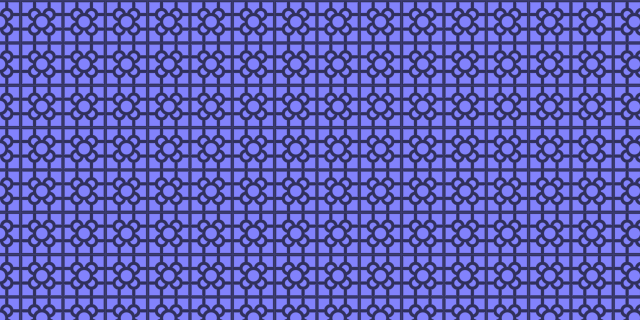
Write a WebGL 1 fragment shader that draws this pattern.

```glsl
precision highp float;

uniform vec2 u_resolution;

const float TILES_HIGH = 7.56;
const vec2 FLOWER_ORIGIN = vec2(-0.012, 0.045);
const vec3 FACE_COLOR = vec3(0.51, 0.51, 0.99);
const vec3 GROOVE_COLOR = vec3(0.19, 0.19, 0.36);
const vec3 SEAM_COLOR = vec3(0.24, 0.24, 0.46);

// Coverage of the region where the signed distance is negative.
float fill(float dist, float blur) {
  return 1.0 - smoothstep(-blur, blur, dist);
}

float ring(vec2 p, float radius, float halfWidth) {
  return abs(length(p) - radius) - halfWidth;
}

// Distance to the two straight grooves leaving a petal outward.
float stems(vec2 p, float petalOffset, float petalRadius, float halfWidth) {
  vec2 across = abs(p - petalOffset) - halfWidth;
  vec2 along = petalOffset + petalRadius - p;
  return min(max(across.x, along.y), max(across.y, along.x));
}

// Four petals around a round heart, folded into one quadrant.
float flower(vec2 p, float petalOffset, float petalRadius,
             float heartRadius, float halfWidth) {
  vec2 q = abs(p);
  float petals = ring(q - petalOffset, petalRadius, halfWidth);
  float lines = min(petals, stems(q, petalOffset, petalRadius, halfWidth));
  float outsideHeart = heartRadius - length(p);
  return min(max(lines, outsideHeart), ring(p, heartRadius, halfWidth));
}

// Distance to the nearest side of the unit tile.
float tileEdge(vec2 p) {
  vec2 toSide = 0.5 - abs(p);
  return min(toSide.x, toSide.y);
}

void main() {
  vec2 position = gl_FragCoord.xy / u_resolution.y * TILES_HIGH;
  vec2 cell = fract(position - FLOWER_ORIGIN + 0.5) - 0.5;
  float pixel = TILES_HIGH / u_resolution.y;
  float blur = 0.75 * pixel;

  float edge = tileEdge(cell);
  float motif = flower(cell, 0.172, 0.122, 0.173, 0.038);
  float groove = fill(min(motif, edge - 0.039), blur);

  // A thin, paler joint runs along the bottom of the tile grooves.
  float seam = fill(edge - 0.012, blur);
  vec3 color = mix(FACE_COLOR, GROOVE_COLOR, groove);
  color = mix(color, SEAM_COLOR, seam);

  gl_FragColor = vec4(color, 1.0);
}
```
